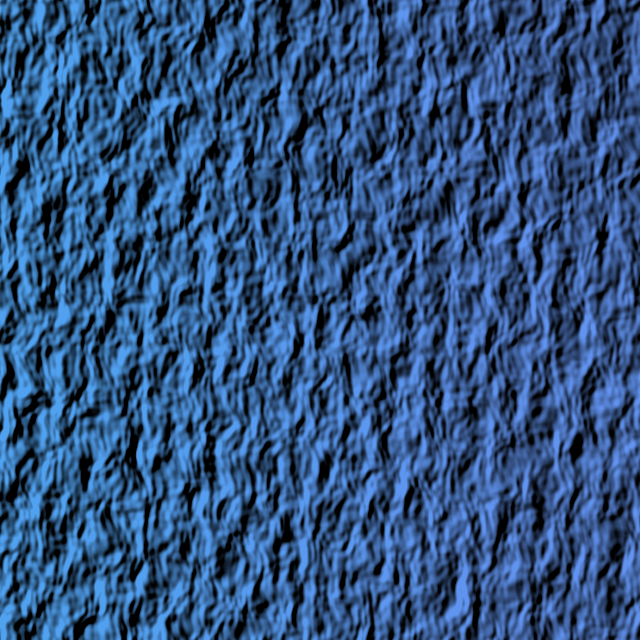
Give the GLSL for this texture, as a Shadertoy shader.

```glsl
#define GRAIN_SCALE vec2(25.0, 15.0)
#define OCTAVES 3
#define ROUGHNESS 0.54
#define WARP 0.010
#define RELIEF 0.0138
#define SLOPE_STEP 0.0025
#define LIGHT_DIR vec2(-0.82, 0.57)
#define BASE_LIGHT 0.62
#define LEFT_BLUE vec3(0.28, 0.565, 0.84)
#define RIGHT_BLUE vec3(0.34, 0.515, 0.84)

// Random unit gradient for a lattice point
vec2 latticeGradient(vec2 cell) {
    vec3 q = fract(cell.xyx * vec3(0.1031, 0.1030, 0.0973));
    q += dot(q, q.yzx + 33.33);
    float angle = 6.2832 * fract((q.x + q.y) * q.z);
    return vec2(cos(angle), sin(angle));
}

float gradientNoise(vec2 p) {
    vec2 cell = floor(p);
    vec2 f = p - cell;
    vec2 fade = f * f * f * (f * (f * 6.0 - 15.0) + 10.0);
    vec2 right = vec2(1.0, 0.0);
    vec2 up = vec2(0.0, 1.0);
    float a = dot(latticeGradient(cell), f);
    float b = dot(latticeGradient(cell + right), f - right);
    float c = dot(latticeGradient(cell + up), f - up);
    float d = dot(latticeGradient(cell + 1.0), f - 1.0);
    return mix(mix(a, b, fade.x), mix(c, d, fade.x), fade.y);
}

// Rough plaster relief, stretched vertically
float surfaceHeight(vec2 uv) {
    vec2 bend = vec2(gradientNoise(uv * 19.0 + 40.0),
                     gradientNoise(uv * 19.0 + 90.0));
    vec2 p = (uv + WARP * bend) * GRAIN_SCALE;
    float height = 0.0;
    float amplitude = 1.0;
    for (int i = 0; i < OCTAVES; i++) {
        height += amplitude * gradientNoise(p);
        p = p * 2.03 + vec2(17.3, 31.7);
        amplitude *= ROUGHNESS;
    }
    return height;
}

// Broad change of brightness across the wall
float broadLight(vec2 uv) {
    float dimTop = smoothstep(0.35, 1.0, uv.y) * smoothstep(0.1, 0.45, uv.x);
    float patches = gradientNoise(uv * 4.0 + 7.0);
    float columns = gradientNoise(uv * vec2(60.0, 5.0) + 23.0);
    return 0.03 - 0.09 * dimTop + 0.10 * patches + 0.06 * columns;
}

void mainImage(out vec4 fragColor, in vec2 fragCoord) {
    vec2 uv = fragCoord / iResolution.xy;

    // Slope of the relief facing the light at the upper left
    vec2 offset = LIGHT_DIR * SLOPE_STEP;
    float slope = (surfaceHeight(uv - offset) - surfaceHeight(uv + offset))
                / (2.0 * SLOPE_STEP);

    // The relief flattens towards the right; highlights are compressed
    float facing = slope * RELIEF * mix(1.18, 0.80, uv.x);
    float shade = BASE_LIGHT + broadLight(uv) + facing - 0.4 * facing * facing;
    shade = clamp(shade, 0.0, 1.12);

    vec3 wallBlue = mix(LEFT_BLUE, RIGHT_BLUE, smoothstep(0.0, 0.9, uv.x));
    fragColor = vec4(wallBlue * shade, 1.0);
}
```
